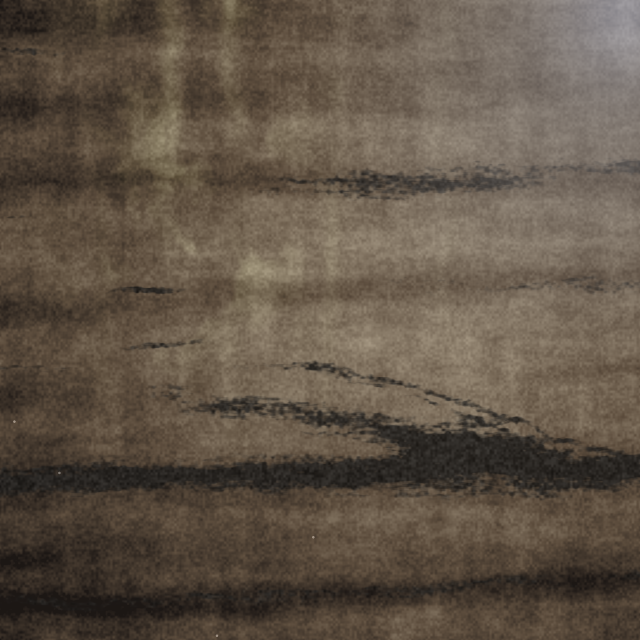
Reproduce this texture procedurally as a Shadertoy shader.

```glsl
// Dim, worn walnut veneer: speckled charcoal veins, pale vertical stains and a cold corner glare.

float hash(vec2 p) {
    vec3 q = fract(p.xyx * 0.1031);
    q += dot(q, q.yzx + 33.33);
    return fract((q.x + q.y) * q.z);
}

float noise(vec2 p) {
    vec2 i = floor(p), f = fract(p);
    f = f * f * (3.0 - 2.0 * f);
    return mix(mix(hash(i), hash(i + vec2(1, 0)), f.x),
               mix(hash(i + vec2(0, 1)), hash(i + vec2(1, 1)), f.x), f.y);
}

float fbm(vec2 p) {
    float sum = 0.0, amp = 0.5;
    for (int i = 0; i < 5; i++) {
        sum += amp * noise(p);
        p = mat2(1.6, 0.2, -0.2, 1.6) * p * 1.25 + 7.3;
        amp *= 0.5;
    }
    return sum;
}

// Soft ridge around zero, falling off over the given width.
float ridge(float d, float width) {
    return exp(-d * d / (width * width));
}

// Window along x with feathered ends.
float span(float x, float from, float to, float feather) {
    return smoothstep(from - feather, from + feather, x)
         * (1.0 - smoothstep(to - feather, to + feather, x));
}

// Broad brown shadows that follow the grain.
float softBands(vec2 p) {
    float s = 0.55 * ridge(p.y - 0.52 - 0.05 * p.x, 0.024);
    s += 0.75 * ridge(p.y - 0.05 - 0.045 * p.x, 0.024);
    s += 0.30 * ridge(p.y - 0.13, 0.035);
    s += 0.55 * ridge(p.y - 0.83 - 0.04 * p.x, 0.03) * (1.0 - 0.6 * p.x);
    s += 0.55 * ridge(p.y - 0.97, 0.035) * (1.0 - 0.5 * p.x);
    s += 0.50 * ridge(p.y - 0.72, 0.028);
    s += 0.45 * ridge(p.y - 0.39, 0.025) * span(p.x, -0.3, 0.25, 0.15);
    s += 0.40 * ridge(p.y - 0.25, 0.05);
    return s;
}

// Charcoal density: the main band, its slanting branch and finer lines.
float darkVeins(vec2 p) {
    float swell = ridge(p.x - 0.74, 0.13);
    float v = 1.25 * ridge(p.y - 0.253 - 0.012 * p.x - 0.028 * swell, 0.023 + 0.024 * swell);
    float slant = 0.43 - 0.165 * p.x + 0.006 * sin(p.x * 14.0);
    v += 0.85 * ridge(p.y - slant, 0.020) * span(p.x, 0.27, 0.8, 0.1);
    float arch = 0.43 - 0.16 * smoothstep(0.5, 1.1, p.x);
    v += 0.55 * ridge(p.y - arch, 0.006) * span(p.x, 0.4, 1.0, 0.12);
    v += 0.45 * ridge(p.y - arch + 0.04 * p.x - 0.01, 0.005) * span(p.x, 0.55, 0.85, 0.1);
    v += 0.75 * ridge(p.y - 0.717 - 0.01 * sin(p.x * 9.0), 0.022) * span(p.x, 0.45, 0.85, 0.14);
    v += 0.6 * ridge(p.y - 0.74, 0.018) * span(p.x, 0.92, 1.2, 0.1);
    v += 0.35 * ridge(p.y - 0.555, 0.014) * span(p.x, 0.6, 1.2, 0.15);
    v += 0.7 * ridge(p.y - 0.545, 0.006) * span(p.x, 0.18, 0.27, 0.06);
    v += 0.55 * ridge(p.y - 0.465, 0.005) * span(p.x, 0.2, 0.32, 0.05);
    v += 0.7 * ridge(p.y - 0.915, 0.006) * span(p.x, -0.2, 0.08, 0.08);
    v += 0.65 * ridge(p.y - 0.66, 0.005) * span(p.x, -0.2, 0.05, 0.06);
    v += 0.45 * ridge(p.y - 0.43, 0.007) * span(p.x, -0.2, 0.12, 0.06);
    v += 0.40 * ridge(p.y - 0.055 - 0.045 * p.x, 0.014);
    return v;
}

// Pale blotches and narrow downward drips, densest left of centre.
float stains(vec2 p) {
    float cloud = smoothstep(0.45, 0.68, fbm(p * vec2(13.0, 9.0) + 3.0));
    float area = ridge(p.x - 0.31, 0.17) * smoothstep(0.3, 0.6, p.y);
    float breakup = smoothstep(0.3, 0.65, fbm(p * vec2(18.0, 6.0) + 40.0));
    float drips = ridge(p.x - 0.27, 0.018) * smoothstep(0.4, 0.8, p.y)
                + 0.7 * ridge(p.x - 0.37, 0.02) + 0.6 * ridge(p.x - 0.52, 0.014)
                + 0.35 * ridge(p.x - 0.69, 0.02) + 0.35 * ridge(p.x - 0.16, 0.014);
    float spots = ridge(length((p - vec2(0.33, 0.62)) * vec2(1.0, 1.6)), 0.08)
                + ridge(length((p - vec2(0.29, 0.78)) * vec2(1.2, 0.8)), 0.07);
    return 0.75 * area * cloud + spots * (0.1 + 0.6 * cloud)
         + 0.7 * drips * breakup * smoothstep(0.0, 0.9, p.y);
}

void mainImage(out vec4 fragColor, in vec2 fragCoord) {
    vec2 uv = fragCoord / iResolution.xy;
    vec2 p = uv;
    p.y += (fbm(uv * vec2(3.0, 5.0)) - 0.48) * 0.03;
    p.y += (fbm(uv * vec2(16.0, 24.0)) - 0.48) * 0.018;

    // Fibres, mottling and fine grit
    float fibre = fbm(p * vec2(7.0, 60.0)) - 0.48;
    float mottle = fbm(uv * vec2(22.0, 26.0) + 60.0) - 0.48;
    float curtain = fbm(uv * vec2(45.0, 5.0) + 30.0) - 0.48;
    float grit = 0.6 * noise(uv * vec2(270.0, 250.0))
               + 0.4 * noise(uv * vec2(130.0, 160.0) + 9.0) - 0.5;

    // Light falls off from a pool right of centre
    float shade = 0.88 - 0.85 * pow(length(uv - vec2(0.66, 0.62)), 1.5);
    shade += 0.24 * fibre + 0.28 * mottle + 0.22 * curtain + 0.30 * grit;
    shade += 0.25 * (fbm(p * vec2(3.0, 9.0) + 20.0) - 0.48);
    shade -= 0.42 * softBands(p);
    vec2 wobble = vec2(fbm(uv * 9.0), fbm(uv * 9.0 + 50.0)) - 0.48;
    float stain = stains(uv + wobble * vec2(0.06, 0.12));
    shade += 0.32 * stain - 0.10 * ridge(uv.x - 0.3, 0.25) * uv.y;
    shade = clamp(shade, 0.0, 1.1);

    vec3 umber = vec3(0.11, 0.09, 0.08), walnut = vec3(0.365, 0.303, 0.24);
    vec3 paleTan = vec3(0.60, 0.545, 0.465);
    vec3 color = shade < 0.5 ? mix(umber, walnut, shade * 2.0)
                             : mix(walnut, paleTan, shade * 2.0 - 1.0);
    color += vec3(0.0, 0.012, -0.012) * min(stain, 1.0);

    // Charcoal breaks into strands and specks where it is thin
    float strands = fbm(p * vec2(10.0, 110.0) + 15.0) - 0.48;
    float specks = noise(uv * vec2(150.0, 210.0) + 70.0) - 0.5;
    float density = darkVeins(p) + 1.1 * strands + 0.55 * specks + 0.6 * mottle - 0.2 * stain;
    float vein = smoothstep(0.22, 0.95, density) * smoothstep(0.03, 0.3, darkVeins(p));
    color = mix(color, vec3(0.135, 0.128, 0.12) + 0.14 * grit, 0.88 * vein);

    // Cold haze and glare at the upper right
    float haze = smoothstep(0.4, 1.0, uv.x) * smoothstep(0.35, 0.95, uv.y);
    vec3 hazeColor = vec3(0.50, 0.48, 0.475) + 0.16 * (shade - 0.6);
    color = mix(color, hazeColor, 0.72 * haze);
    color += vec3(0.13, 0.15, 0.19) * ridge(length(uv - vec2(0.98, 0.99)), 0.11);

    // Tiny bright flecks of dust
    vec2 cell = floor(uv * 60.0);
    vec2 offset = fract(uv * 60.0) - 0.3 - 0.4 * vec2(hash(cell + 4.0), hash(cell + 8.0));
    color += 0.3 * step(0.998, hash(cell)) * (1.0 - smoothstep(0.06, 0.17, length(offset)));

    fragColor = vec4(clamp(color, 0.0, 1.0), 1.0);
}
```
